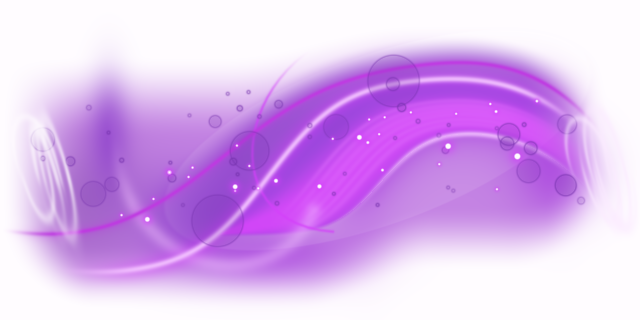
This background is drawn by a Shadertoy shader. Its source:

```glsl
const vec3 WHITE = vec3(1., .99, 1.);
const vec3 LILAC = vec3(.77, .52, .89);
const vec3 MAUVE = vec3(.59, .36, .74);
const vec3 VIOLET = vec3(.53, .22, .79);
const vec3 PURPLE = vec3(.65, .23, .87);
const vec3 MAGENTA = vec3(.83, .25, .98);
const vec3 PINK = vec3(.95, .76, 1.);

// Waves: mid height, amplitude, centre and width of the rise
const vec4 UPPER_EDGE = vec4(.45, .31, .84, .24);
const vec4 LOWER_EDGE = vec4(.43, .165, 1.19, .15);
const vec4 THIN_LINE = vec4(.52, .3, .71, .38);
const int BUBBLES = 46, STARS = 30, STRANDS = 6, WISPS = 7;

vec2 hash2(float n) {
  return fract(sin(n * vec2(127.1, 311.7) + 1.3) * 43758.5);
}

float window(float a, float b, float c, float d, float x) {
  return smoothstep(a, b, x) * (1. - smoothstep(c, d, x));
}

float wave(vec4 k, float x) {
  float right = max(x - 1.3, 0.), left = max(.4 - x, 0.);
  return k.x + k.y * tanh((x - k.z) / k.w) - 1.2 * right * right * right + .3 * left * left;
}

// Signed distance to a wave, positive above it
float waveDist(vec4 k, vec2 p) {
  float y = wave(k, p.x), slope = (wave(k, p.x + .004) - y) / .004;
  return (p.y - y) / sqrt(1. + slope * slope);
}

float bezierDist(vec2 p, vec2 a, vec2 b, vec2 c, vec2 d) {
  float best = 9.;
  vec2 last = a;
  for (int i = 1; i <= 24; i++) {
    float t = float(i) / 24., s = 1. - t;
    vec2 next = s*s*s*a + 3.*s*s*t*b + 3.*s*t*t*c + t*t*t*d;
    vec2 e = next - last, q = p - last;
    best = min(best, length(q - e * clamp(dot(q, e) / dot(e, e), 0., 1.)));
    last = next;
  }
  return best;
}

float glow(float d, float w) { return exp(-d * d / (w * w)); }
float pool(vec2 q, vec2 radii) { return glow(length(q / radii), 1.); }
void tint(inout vec3 col, vec3 ink, float a) { col = mix(col, ink, a); }

// Dark rim and faint fill
void bubble(inout vec3 col, vec2 q, float r, float strength) {
  float d = length(q) - r, aa = 1. / iResolution.y;
  float fill = 1. - smoothstep(-aa, aa, d);
  tint(col, VIOLET * .85, strength * max(fill * .35, .8 * glow(d, .0035)));
}

void mainImage(out vec4 fragColor, in vec2 fragCoord) {
  vec2 p = fragCoord / iResolution.xy * vec2(2., 1.);
  float aa = 1. / iResolution.y;

  // Soft body fading to white
  float farLeft = max(.3 - p.x, 0.), farRight = max(p.x - 1.58, 0.);
  float top = .8 + .1 * smoothstep(.7, 1.3, p.x) - .9 * farRight * farRight;
  float bottom = .09 + .12 * smoothstep(.95, 1.35, p.x) + 2. * farLeft * farLeft + 1.5 * farRight * farRight;
  float body = smoothstep(-.03, .24, top - p.y) * smoothstep(-.06, .15, p.y - bottom) * window(0., .28, 1.7, 1.9, p.x);
  vec3 col = mix(WHITE, LILAC, body);

  // Deep pools of colour
  tint(col, MAUVE, .7 * body * pool(p - vec2(.24, .36), vec2(.22)));
  tint(col, VIOLET, .65 * pool(p - vec2(.34, .58), vec2(.06, .17)));
  tint(col, VIOLET, .6 * pool(p - vec2(.62, .34), vec2(.2, .14)));
  tint(col, PURPLE, .6 * pool(p - vec2(.84, .2), vec2(.25, .09)));
  tint(col, PURPLE, .6 * pool(p - vec2(1.74, .46), vec2(.13)));

  // Translucent tilted ellipse
  vec2 q = p - vec2(1.18, .5625);
  q = vec2(.94 * q.x + .342 * q.y, .94 * q.y - .342 * q.x);
  float inside = 1. - smoothstep(-aa, aa, (length(q / vec2(.703, .263)) - 1.) * .263);
  tint(col, WHITE, inside * (.1 + .65 * smoothstep(1., 1.6, p.x) * smoothstep(.65, .87, p.y)));

  // Shaded band between the thin line and the ribbon
  float upper = waveDist(UPPER_EDGE, p), lower = waveDist(LOWER_EDGE, p), thin = waveDist(THIN_LINE, p);
  float ends = window(.4, .75, 1.62, 1.87, p.x);
  tint(col, VIOLET, .72 * ends * (1. - smoothstep(-.02, .09, thin)) * smoothstep(-.01, .01, upper));
  tint(col, PURPLE, .6 * exp(min(lower, 0.) / .06) * step(lower, 0.) * window(1., 1.2, 1.65, 1.85, p.x));

  // Ribbon with luminous strands
  float ribbon = (1. - smoothstep(-.008, .008, upper)) * smoothstep(-.008, .008, lower);
  float across = clamp(-upper / max(lower - upper, .01), 0., 1.);
  tint(col, mix(VIOLET * 1.08, MAGENTA, window(.1, .6, .75, 1.3, across)), .88 * ribbon * ends);
  for (int i = 0; i < STRANDS; i++) {
    float n = float(i), d = waveDist(mix(UPPER_EDGE, LOWER_EDGE, .4 + .085 * n), p);
    tint(col, mix(MAGENTA, PINK, .35), .42 * window(.82, 1.05, 1.5, 1.85, p.x) * glow(d, .008 + .008 * hash2(n).x));
  }

  // Sweeping lines of light
  float lobe = bezierDist(p, vec2(.33, .62), vec2(.4, .08), vec2(.88, .08), vec2(.98, .34));
  float hoop = bezierDist(p, vec2(.98, .85), vec2(.73, .69), vec2(.7, .3), vec2(1.04, .276));
  float edge = window(.15, .45, 1.6, 1.87, p.x);
  tint(col, PINK, .4 * glow(lobe, .025) * smoothstep(.33, .42, p.x));
  tint(col, MAGENTA, .65 * glow(hoop, .005) * (1. - smoothstep(.65, .85, p.y)));
  tint(col, MAGENTA * .9, window(0., .2, 1.7, 1.88, p.x) * (.75 * glow(thin, .007) + .2 * glow(thin, .022)));
  tint(col, MAGENTA, .4 * edge * glow(upper, .035));
  tint(col, PINK, .9 * edge * glow(upper, .01));
  tint(col, PINK, .8 * window(1., 1.4, 1.55, 1.85, p.x) * glow(lower, .009));

  // Large bubbles, then scattered small ones
  for (int i = 0; i < 3; i++) {
    float n = float(i);
    bubble(col, p - vec2(.68 - .075 * n + .175 * n * n, .31 + .2185 * n), .08 - .02 * n * (2. - n), .5);
  }
  for (int i = 0; i < BUBBLES; i++) {
    vec2 h = hash2(float(i) + 7.), size = hash2(float(i) + 91.);
    bubble(col, p - vec2(.1 + 1.75 * h.x, .27 + .42 * h.y + .1 * h.x), .004 + .036 * pow(size.x, 4.), .35 + .35 * size.y);
  }

  // Pale wisps at both ends
  for (int i = 0; i < 2 * WISPS; i++) {
    float side = float(i / WISPS);
    vec2 h = hash2(float(i) + 40.), radii = vec2(.025, .13) + vec2(.04, .07) * h;
    vec2 w = p - vec2(.1 + 1.74 * side + .1 * h.y, .42 + .08 * h.x);
    w.x += .25 * w.y;
    float arc = .5 + .5 * sin(atan(w.y, w.x) + 6.28 * h.x);
    tint(col, mix(WHITE, PINK, .3 * side), .5 * arc * glow((length(w / radii) - 1.) * radii.x, .006));
  }

  // Sparkling stars
  for (int i = 0; i < STARS; i++) {
    vec2 h = hash2(float(i) + 210.);
    float d = length(p - vec2(.28 + 1.42 * h.x, .22 + .3 * h.y + .2 * h.x));
    float r = .003 + .007 * pow(hash2(float(i) + 300.).x, 4.);
    tint(col, MAGENTA, .6 * glow(d, 2.6 * r));
    tint(col, WHITE, 1. - smoothstep(r - aa, r + aa, d));
  }
  fragColor = vec4(col, 1.);
}
```
